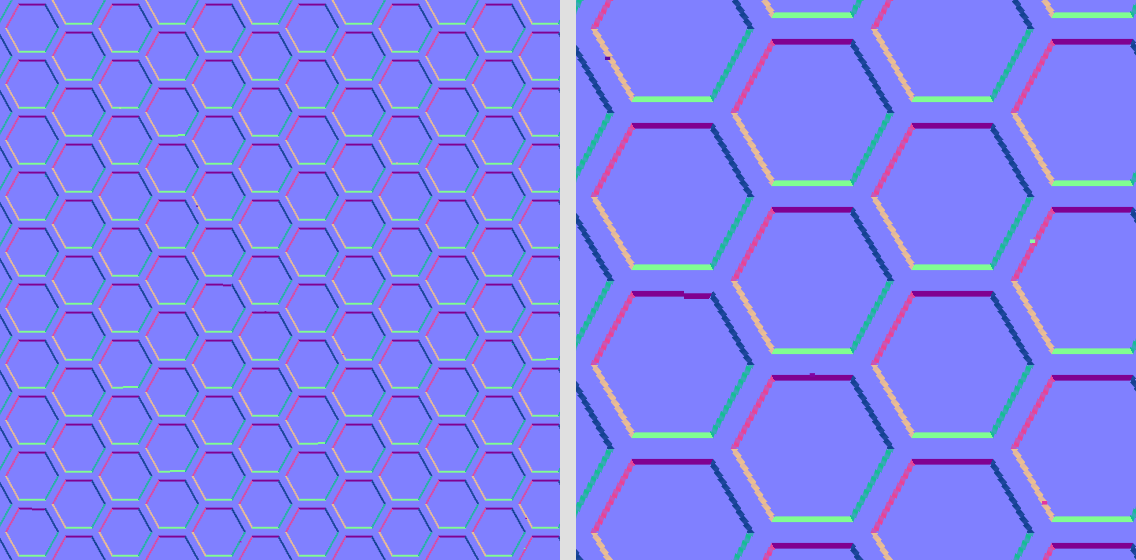
Left, the full canvas; right, a detail of the centre.
This texture map is drawn by a Shadertoy shader. Its source:

```glsl
// Tangent-space normal map of a honeycomb: each flat-topped hexagon is outlined by a
// thin steep groove whose normal leans to the cell centre. Two interleaved lattices
// give the nearest cell; hashes per cell add kinked edges and small specks.

const vec2  REPEATS      = vec2(6.0, 10.0);     // two columns per repeat across
const vec2  LATTICE      = vec2(1.7320508, 1.0);
const vec2  SHIFT        = vec2(0.156, 0.003);
const float APOTHEM      = 0.421;   // groove radius, in row heights
const float GROOVE_WIDTH = 0.034;
const float GROOVE_Z     = 0.14;    // low value = steep wall
const float BEAD_PITCH   = 0.045;   // stair steps along slanted edges
const float BEAD_FADE    = 0.38;
const float STEP_DEPTH   = 0.010;
const float KINK_CHANCE  = 0.06;
const float KINK_DEPTH   = 0.014;
const float SPECK_CHANCE = 0.07;
const float SPECK_SIZE   = 0.016;
const float TAU          = 6.2831853;
const float SECTOR       = TAU / 6.0;

float hash(vec2 p) {
    return fract(sin(dot(p, vec2(127.1, 311.7))) * 43758.5453);
}

vec2 polar(float angle) {
    return vec2(cos(angle), sin(angle));
}

// Coverage of a shape from its signed distance, one pixel soft
float cover(float dist, float pixel) {
    return clamp(0.5 - dist / pixel, 0.0, 1.0);
}

// Centre of the nearest hexagon, in lattice coordinates
vec2 nearestCentre(vec2 p) {
    vec2 a = floor(p) + 0.5;
    vec2 b = floor(p + 0.5);
    vec2 toA = (p - a) * LATTICE;
    vec2 toB = (p - b) * LATTICE;
    return dot(toA, toA) < dot(toB, toB) ? a : b;
}

void mainImage(out vec4 fragColor, in vec2 fragCoord) {
    float pixel = REPEATS.y / iResolution.y;
    vec2 p = fragCoord / iResolution.xy * REPEATS + SHIFT;
    vec2 centre = nearestCentre(p);
    vec2 local = (p - centre) * LATTICE;
    vec2 id = mod(centre, REPEATS);

    // Edge facing this point
    float side = floor(atan(local.y, local.x) / SECTOR);
    vec2 outward = polar((side + 0.5) * SECTOR);
    float along = dot(local, vec2(-outward.y, outward.x));
    float dist = dot(local, outward) - APOTHEM;

    // Stair steps on slanted edges, stronger on one diagonal
    float slanted = step(0.5, abs(outward.x));
    float rough = slanted * (outward.x * outward.y < 0.0 ? 1.0 : 0.3);
    float phase = along / BEAD_PITCH;
    dist += slanted * STEP_DEPTH * (fract(phase) - 0.5);
    float bead = rough * BEAD_FADE * (0.5 + 0.5 * sin(TAU * phase));

    // Occasional sideways jump partway along a level edge
    vec2 edgeId = id + vec2(side * 7.3, side * 3.1);
    float kinked = (1.0 - slanted) * step(hash(edgeId), KINK_CHANCE);
    float kinkAt = (hash(edgeId + 5.7) - 0.5) * 0.25;
    dist += kinked * KINK_DEPTH * step(kinkAt, local.x);

    // Groove normal leans inward
    float groove = cover(abs(dist) - 0.5 * GROOVE_WIDTH, pixel);
    vec3 flatNormal = vec3(0.0, 0.0, 1.0);
    vec3 wall = normalize(vec3(-outward, GROOVE_Z));
    vec3 normal = mix(flatNormal, wall, groove * (1.0 - bead));

    // Rare specks beside the groove
    float speckAngle = TAU * hash(id + 2.3);
    vec2 q = abs(local - polar(speckAngle) * APOTHEM * 1.04);
    float speck = cover(max(q.x, q.y * 1.6) - SPECK_SIZE, pixel);
    speck *= step(hash(id + 9.1), SPECK_CHANCE);
    vec3 speckNormal = normalize(vec3(polar(speckAngle * 3.0), 0.3));
    normal = mix(normal, speckNormal, speck);

    fragColor = vec4(0.5 + 0.5 * normal, 1.0);
}
```
